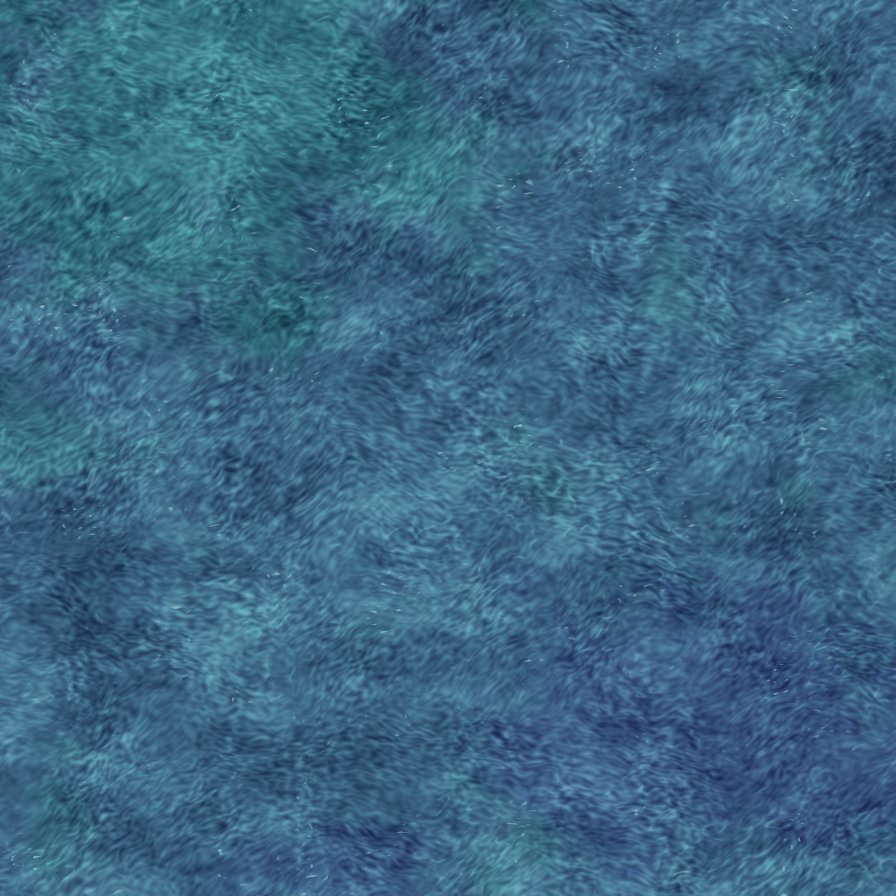
A Shadertoy shader for this texture:

```glsl
// Rippled blue sea surface with teal shallows, indigo depths and scattered foam glints.

const vec3 DEEP = vec3(0.135, 0.245, 0.370);
const vec3 SEA = vec3(0.240, 0.410, 0.525);
const vec3 PALE = vec3(0.365, 0.605, 0.690);
const vec3 FOAM = vec3(0.62, 0.82, 0.84);
const vec3 TEAL_SHIFT = vec3(-0.025, 0.045, -0.012);
const vec3 INDIGO_SHIFT = vec3(-0.005, -0.045, 0.005);

vec2 hashGradient(vec2 cell) {
    float h = fract(sin(dot(cell, vec2(127.1, 311.7))) * 43758.5453);
    return vec2(cos(6.2832 * h), sin(6.2832 * h));
}

// Signed gradient noise, roughly -0.7 to 0.7
float noise(vec2 p) {
    vec2 i = floor(p), f = fract(p);
    vec2 u = f * f * f * (f * (f * 6.0 - 15.0) + 10.0);
    float a = dot(hashGradient(i), f);
    float b = dot(hashGradient(i + vec2(1, 0)), f - vec2(1, 0));
    float c = dot(hashGradient(i + vec2(0, 1)), f - vec2(0, 1));
    float d = dot(hashGradient(i + vec2(1, 1)), f - vec2(1, 1));
    return mix(mix(a, b, u.x), mix(c, d, u.x), u.y);
}

float fbm(vec2 p, int octaves, float gain) {
    float sum = 0.0, amplitude = 1.0;
    for (int k = 0; k < octaves; k++) {
        sum += amplitude * noise(p);
        p = mat2(1.6, 1.2, -1.2, 1.6) * p + 17.3;
        amplitude *= gain;
    }
    return sum;
}

vec2 rotate(vec2 p, float angle) {
    float c = cos(angle), s = sin(angle);
    return vec2(c * p.x + s * p.y, c * p.y - s * p.x);
}

// Short choppy wavelets drawn out along the given angle
float wavelets(vec2 p, float angle) {
    vec2 q = rotate(p, angle);
    return 0.6 * noise(q * vec2(32.0, 62.0))
         + 0.9 * noise(q * vec2(62.0, 125.0) + 9.1)
         + 1.1 * noise(rotate(q, 0.2) * vec2(110.0, 220.0) + 4.7);
}

// Thin bright ridges along the zero lines of the noise
float crests(vec2 p, float angle, vec2 scale) {
    float ridge = 1.0 - abs(noise(rotate(p, angle) * scale)) * 3.0;
    return pow(max(ridge, 0.0), 3.0);
}

// Soft elliptical region with a ragged rim
float region(vec2 p, vec2 center, vec2 radius, float rag) {
    float inside = 1.0 - length((p - center) / radius) + rag;
    return smoothstep(-0.25, 0.50, inside);
}

void mainImage(out vec4 fragColor, in vec2 fragCoord) {
    vec2 p = fragCoord / iResolution.xy;

    // Mildly turbulent domain for the small features
    vec2 swirl = vec2(noise(p * 9.0 + 3.0), noise(p * 9.0 + 31.0));
    vec2 curl = vec2(noise(p * 35.0 + 7.0), noise(p * 35.0 + 51.0));
    vec2 w = p + 0.018 * swirl + 0.006 * curl;

    // Tone: broad swells, cloudy mottling, fine wavelets
    vec2 slanted = rotate(p, 0.45);
    float swell = fbm(slanted * vec2(2.5, 4.0) + 5.0, 2, 0.5);
    float mottle = fbm(rotate(w, 0.3) * vec2(8.0, 12.0) + 2.0, 5, 0.68);
    float heading = smoothstep(-0.15, 0.15, noise(p * 5.0 + 13.0));
    float ripple = mix(wavelets(w, 0.5), wavelets(w, -0.35), heading);
    float choppiness = 0.85 + 0.6 * noise(p * 14.0 + 90.0);
    float tone = 0.46 + 0.20 * swell + 0.37 * mottle + 0.50 * choppiness * ripple;

    // Pale broken crests gathered in patches
    float patches = smoothstep(-0.1, 0.45, fbm(p * 9.0 + 40.0, 3, 0.6));
    float breaks = smoothstep(-0.1, 0.3, noise(p * 70.0 + 11.0));
    float crest = crests(w, 0.4, vec2(38.0, 75.0));
    tone += patches * (0.45 * crest * breaks - 0.03);

    vec3 color = mix(DEEP, SEA, clamp(tone * 2.0, -0.25, 1.0));
    color = mix(color, PALE, clamp(tone * 2.0 - 1.0, 0.0, 1.3));

    // Teal shallows at the upper left, indigo depths at the lower right
    float rag = 0.80 * fbm(p * 5.0 + 21.0, 5, 0.7);
    float teal = region(p, vec2(0.20, 0.88), vec2(0.34, 0.23), rag);
    teal = max(teal, 0.6 * region(p, vec2(0.06, 0.50), vec2(0.13, 0.06), rag - 0.3));
    teal = max(teal, 0.4 * smoothstep(0.25, 0.60, fbm(p * 6.0 + 63.0, 4, 0.65)));
    float indigo = region(p, vec2(0.80, 0.20), vec2(0.31, 0.15), -rag);
    indigo = max(indigo, 0.8 * region(p, vec2(0.38, 0.01), vec2(0.14, 0.06), -rag));
    indigo *= 1.0 - 0.7 * teal;
    color += TEAL_SHIFT * teal + INDIGO_SHIFT * indigo;

    // Sparse small foam glints
    float cluster = smoothstep(0.10, 0.5, fbm(p * 13.0 + 80.0, 2, 0.6));
    float glint = smoothstep(0.30, 0.55, noise(rotate(w, 0.15) * vec2(115.0, 190.0) + 6.0));
    color = mix(color, FOAM, 0.65 * cluster * glint);

    fragColor = vec4(clamp(color, 0.0, 1.0), 1.0);
}
```
